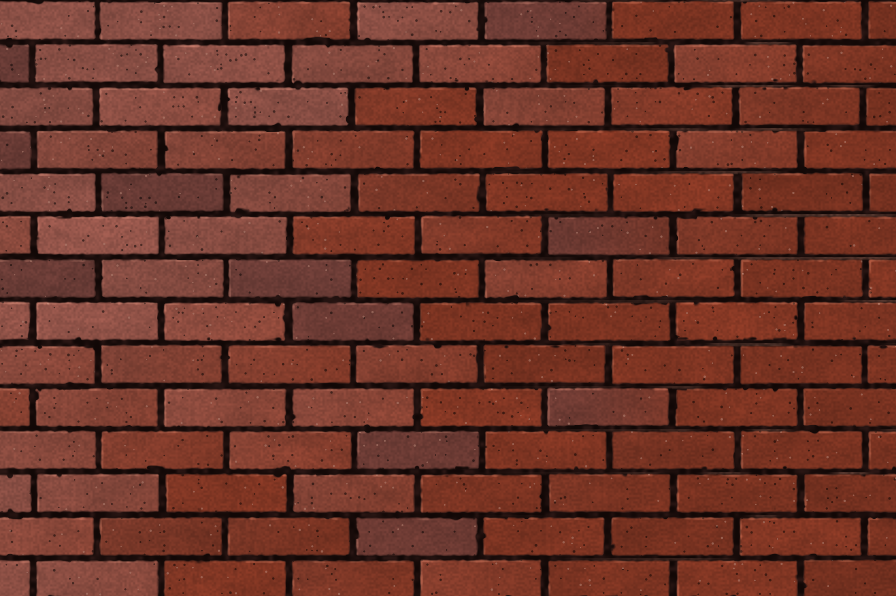
A WebGL 1 fragment shader for this texture:

```glsl
precision highp float;
uniform vec2 u_resolution;

float hash(vec2 p) {
  return fract(sin(dot(p, vec2(127.1, 311.7))) * 43758.5453);
}

float noise(vec2 p) {
  vec2 i = floor(p);
  vec2 f = fract(p);
  f = f * f * (3.0 - 2.0 * f);
  return mix(mix(hash(i), hash(i + vec2(1.0, 0.0)), f.x),
             mix(hash(i + vec2(0.0, 1.0)), hash(i + 1.0), f.x), f.y);
}

float fbm(vec2 p) {
  float sum = 0.0;
  float amp = 0.5;
  for (int i = 0; i < 4; i++) {
    sum += amp * noise(p);
    p = p * 2.03 + 17.3;
    amp *= 0.5;
  }
  return sum;
}

float roundedBox(vec2 p, vec2 halfSize, float radius) {
  vec2 q = abs(p) - halfSize + radius;
  return length(max(q, 0.0)) + min(max(q.x, q.y), 0.0) - radius;
}

// Sparse round dots, one candidate per cell
float specks(vec2 p, float density, float seed) {
  vec2 id = floor(p);
  vec2 center = 0.3 + 0.4 * vec2(hash(id + seed), hash(id + seed + 5.7));
  float radius = 0.12 + 0.18 * hash(id + seed + 9.1);
  float dotMask = 1.0 - smoothstep(radius * 0.5, radius + 0.12, length(fract(p) - center));
  return dotMask * step(1.0 - density, hash(id + seed + 2.3));
}

void main() {
  // Height is one unit, y runs downward
  vec2 p = vec2(gl_FragCoord.x, u_resolution.y - gl_FragCoord.y) / u_resolution.y;
  float pixel = 1.0 / u_resolution.y;

  // Running bond layout
  vec2 pitch = vec2(0.2145, 0.0721);
  vec2 cell = vec2(p.x - 0.163, p.y + 0.0015) / pitch;
  float row = floor(cell.y);
  cell.x += 0.5 * mod(row, 2.0) + 0.025 * (hash(vec2(row, 4.0)) - 0.5);
  vec2 id = floor(cell);
  vec2 local = (fract(cell) - 0.5) * pitch;
  local += 0.0018 * (vec2(hash(id + 3.1), hash(id + 8.4)) - 0.5);

  // Brick outline with chipped edges
  vec2 halfSize = vec2(0.1015 + 0.0015 * (hash(id + 1.9) - 0.5), 0.0313);
  float chip = 0.0022 * (noise(p * 130.0) - 0.5) + 0.005 * smoothstep(0.8, 1.0, noise(p * 60.0 + 40.0));
  float dist = roundedBox(local, halfSize, 0.003) + chip;
  float brickMask = 1.0 - smoothstep(-0.8 * pixel, 0.8 * pixel, dist);

  // Fired clay: rosy at upper left, rust toward the right, some plum
  float tone = hash(id + 11.3);
  float warmth = clamp(p.x * 0.55 + p.y * 0.35 + 0.45 * (tone - 0.5), 0.0, 1.0);
  vec3 clay = mix(vec3(0.54, 0.31, 0.27), vec3(0.48, 0.20, 0.13), smoothstep(0.1, 0.75, warmth));
  float plum = step(0.82, hash(id + 21.7)) * (1.0 - smoothstep(0.9, 1.3, p.x));
  clay = mix(clay, vec3(0.39, 0.22, 0.20), plum * 0.85);
  clay *= 0.94 + 0.14 * hash(id + 31.2);

  // Mottling, grain, pits and pale grit
  clay *= 0.90 + 0.22 * fbm(p * vec2(18.0, 34.0) + id * 3.7);
  clay *= 0.91 + 0.18 * noise(p * 280.0);
  clay *= 1.0 - 0.5 * specks(p * 125.0, 0.07, 13.0);
  clay = mix(clay, vec3(0.68, 0.49, 0.43), 0.6 * specks(p * 140.0 + 7.0, 0.04, 37.0));

  // Light catching the top and left edges, soft shade on the others
  float topLeft = min(local.x + halfSize.x, local.y + halfSize.y);
  float rim = 1.0 - smoothstep(0.001, 0.0045, topLeft + chip);
  clay += vec3(0.17, 0.13, 0.11) * rim * smoothstep(0.25, 0.75, noise(p * 45.0));
  clay *= 1.0 - 0.22 * smoothstep(-0.003, 0.0, dist);

  // Recessed mortar in shadow, with dusty ledges over the bricks at right
  vec3 mortar = mix(vec3(0.065, 0.028, 0.022), vec3(0.17, 0.09, 0.08), pow(noise(p * 110.0), 2.0));
  mortar += vec3(0.08, 0.045, 0.04) * (1.0 - smoothstep(0.0, 0.002, dist));
  float ledge = smoothstep(0.0, 0.004, -local.y - halfSize.y + 0.002);
  float dust = smoothstep(0.45, 0.75, noise(p * vec2(14.0, 30.0) + 3.0)) * smoothstep(0.7, 1.5, p.x);
  mortar = mix(mortar, vec3(0.38, 0.25, 0.21) * (0.7 + 0.5 * noise(p * 200.0)), 0.8 * ledge * dust);

  gl_FragColor = vec4(mix(mortar, clay, brickMask), 1.0);
}
```
